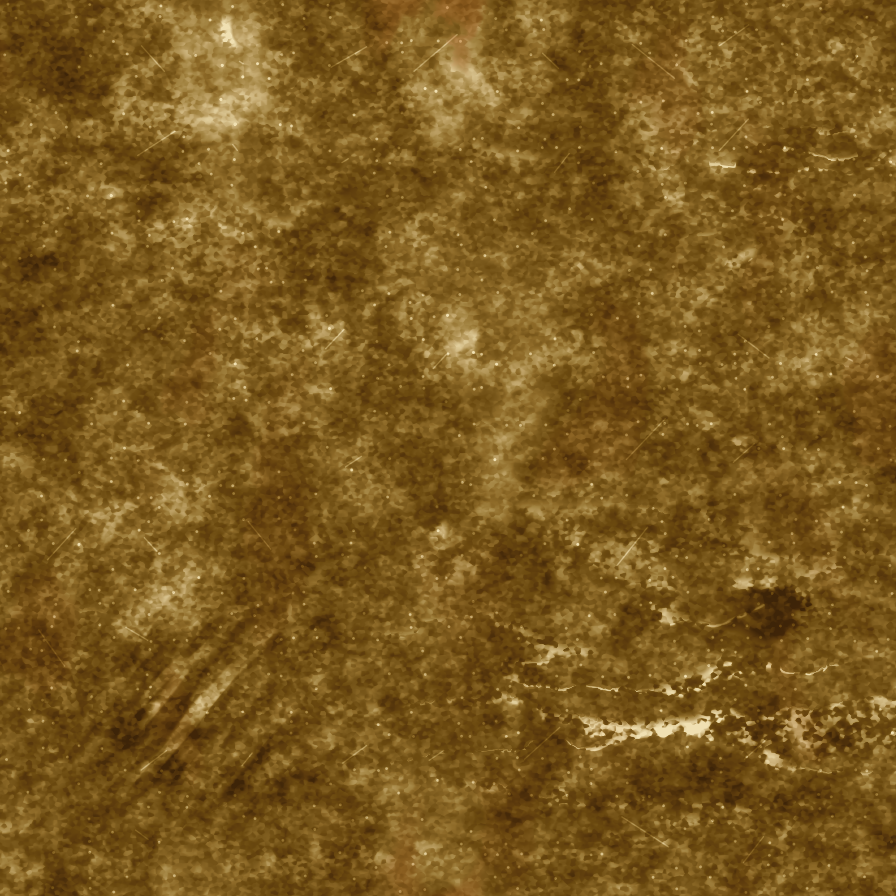
Give the GLSL for this texture, as a WebGL 1 fragment shader.

```glsl
precision highp float;
// Worn golden-brown surface: layered smooth cellular noise makes a grainy
// tone, to which rubbed wedges, flaking bands, brush strokes, specks and
// scratches are added. The final tone runs through a brown-to-cream ramp.

uniform vec2 u_resolution;

const vec3 SOOT   = vec3(0.24, 0.14, 0.03);
const vec3 UMBER  = vec3(0.36, 0.23, 0.05);
const vec3 BROWN  = vec3(0.42, 0.29, 0.06);
const vec3 BRONZE = vec3(0.48, 0.35, 0.11);
const vec3 OCHRE  = vec3(0.56, 0.42, 0.16);
const vec3 TAN    = vec3(0.64, 0.52, 0.26);
const vec3 SAND   = vec3(0.75, 0.64, 0.41);
const vec3 CREAM  = vec3(0.94, 0.88, 0.70);
const vec3 RUST   = vec3(0.47, 0.26, 0.06);

const float BASE_TONE   = -0.15;  // shifts the whole ramp
const float GRAIN_AMP   = 0.45;   // strength of the coarsest octave
const float GRAIN_GAIN  = 0.06;   // added strength per finer octave
const float CELL_SHARP  = 7.0;    // hardness of cell borders
const float WEDGE_TONE  = 1.15;
const float FLAKE_TONE  = 2.6;
const float STROKE_TONE = 1.7;
const float SPECK_TONE  = 1.8;
const vec2 FLAKE_CENTRE  = vec2(0.77, 0.22);
const vec2 FLAKE_UPPER   = vec2(0.88, 0.81);
const vec2 STROKE_CENTRE = vec2(0.20, 0.21);
const vec2 STAIN_CENTRE  = vec2(0.855, 0.31);

vec3 hash3(vec2 p) {
  vec3 q = fract(p.xyx * vec3(0.1031, 0.1030, 0.0973));
  q += dot(q, q.yzx + 33.33);
  return fract((q.xxy + q.yzz) * q.zyx);
}

// Smooth cellular noise in -1..1: random cell values blended by distance.
float cells(vec2 p) {
  vec2 id = floor(p), f = fract(p);
  float sum = 0.0, total = 0.0;
  for (int y = -1; y <= 1; y++) {
    for (int x = -1; x <= 1; x++) {
      vec2 o = vec2(float(x), float(y));
      vec3 h = hash3(id + o + 200.0);
      vec2 d = o + h.xy - f;
      float w = exp(-CELL_SHARP * dot(d, d));
      sum += w * h.z;
      total += w;
    }
  }
  return 2.0 * sum / total - 1.0;
}

// Layered noise: x holds the broad mottling, y the fine grain.
vec2 mottle(vec2 p) {
  vec2 sum = vec2(0.0);
  float scale = 4.0;
  for (int i = 0; i < 6; i++) {
    float n = cells(p * scale * vec2(0.9, 1.1) + float(i) * 17.3);
    n *= GRAIN_AMP + GRAIN_GAIN * float(i);
    sum += i < 3 ? vec2(n, 0.0) : vec2(0.0, n);
    scale *= 2.25;
  }
  return sum;
}

float blob(vec2 p, vec2 radius) {
  vec2 q = p / radius;
  return exp(-dot(q, q));
}

// Rubbed wedges pointing down, each with a bright spot and a side arm.
float wedges(vec2 p) {
  float sum = 0.0;
  for (int i = 0; i < 3; i++) {
    float k = float(i);
    vec2 tip = vec2(0.255, 0.755) + k * vec2(0.3375, 0.30) - k * k * vec2(0.0925, 0.235);
    vec2 d = vec2(p.x - tip.x, mod(p.y - tip.y + 0.1, 1.0) - 0.1);
    float halfWidth = 0.014 + 0.05 * smoothstep(0.0, 0.18, d.y);
    float body = 1.0 - smoothstep(halfWidth * 0.5, halfWidth + 0.02, abs(d.x + 0.1 * d.y));
    body *= smoothstep(-0.02, 0.02, d.y) * (1.0 - smoothstep(0.18, 0.38, d.y));
    float arm = exp(-pow((d.y - 0.014 + 0.008 * sin(d.x * 25.0)) / 0.007, 2.0));
    arm *= smoothstep(0.0, 0.03, d.x) * (1.0 - smoothstep(0.10, 0.24, d.x));
    sum = max(sum, body + 0.8 * blob(d - vec2(0.022, 0.13), vec2(0.024, 0.04)));
    sum = max(sum, arm);
  }
  return sum;
}

// Round specks on a jittered grid; only the given share of cells has one.
float specks(vec2 p, float grid, float share, float radius, float soft) {
  vec3 h = hash3(floor(p * grid) + 71.0);
  float d = length(fract(p * grid) - 0.3 - 0.4 * h.xy) / grid;
  return step(h.z, share) * (1.0 - smoothstep(radius - soft, radius + soft, d));
}

// Short hairline scratches, mostly rising to the right.
float scratches(vec2 p, float grid, float soft) {
  vec2 id = floor(p * grid);
  vec3 h = hash3(id + 31.0), g = hash3(id + 57.0);
  float angle = (g.y < 0.75 ? 1.0 : -1.0) * mix(0.5, 0.95, g.x);
  vec2 dir = vec2(cos(angle), sin(angle));
  vec2 d = fract(p * grid) - 0.35 - 0.3 * h.xy;
  d -= dir * clamp(dot(d, dir), -0.3 * g.z, 0.3 * g.z);
  return step(h.z, 0.35) * (1.0 - smoothstep(0.0, 0.0008 + soft, length(d) / grid));
}

float ramp(float a, float b, float x) { return clamp((x - a) / (b - a), 0.0, 1.0); }

vec3 palette(float t) {
  vec3 c = mix(SOOT, UMBER, ramp(-2.6, -1.5, t));
  c = mix(c, BROWN, ramp(-1.5, -0.69, t));
  c = mix(c, BRONZE, ramp(-0.69, 0.0, t));
  c = mix(c, OCHRE, ramp(0.0, 0.58, t));
  c = mix(c, TAN, ramp(0.58, 1.18, t));
  c = mix(c, SAND, ramp(1.18, 1.96, t));
  return mix(c, CREAM, ramp(1.96, 3.3, t));
}

void main() {
  vec2 p = gl_FragCoord.xy / u_resolution.y;
  float soft = 0.7 / u_resolution.y;
  vec2 noise = mottle(p);
  vec2 warp = vec2(cells(p * 24.0 + 5.0), cells(p * 24.0 + 61.0));
  vec2 bent = p + 0.013 * warp + 0.004 * noise.y;

  // Rubbed wedges soften the grain beneath them.
  float worn = wedges(bent);
  float tone = BASE_TONE + noise.x + noise.y * (1.0 - 0.3 * min(worn, 1.0));
  tone += WEDGE_TONE * worn * (0.9 + 0.2 * warp.x);

  // Flaking bands: broken ridges along flat, wide cells.
  float ridge = 1.0 - abs(cells(bent * vec2(5.0, 30.0) + 9.0)) / 0.3;
  float flaking = blob(p - FLAKE_CENTRE, vec2(0.24, 0.12)) + 0.8 * blob(p - FLAKE_UPPER, vec2(0.11, 0.05));
  float broken = smoothstep(-0.3, 0.6, noise.y + 0.4 * warp.y);
  tone += FLAKE_TONE * (flaking + 0.12) * smoothstep(0.0, 0.8, ridge) * broken;

  // Diagonal brush strokes and a ragged dark stain.
  vec2 along = vec2(p.x * 0.66 + p.y * 0.75, p.y * 0.66 - p.x * 0.75);
  float strokes = cells(along * vec2(14.0, 110.0)) + 0.6 * cells(along * vec2(9.0, 32.0) + 40.0);
  tone += STROKE_TONE * strokes * blob(p - STROKE_CENTRE, vec2(0.10, 0.12));
  tone -= 2.0 * smoothstep(0.35, 0.65, blob(bent - STAIN_CENTRE, vec2(0.055, 0.045)));

  // Bright specks, a few larger chips, and hairlines.
  tone += SPECK_TONE * specks(p, 75.0, 0.13, 0.0016, soft);
  tone += SPECK_TONE * specks(bent, 9.0, 0.06, 0.009, 0.004);
  tone += 1.3 * scratches(p, 9.0, soft);

  // Upright rust stains, strongest on worn areas.
  float rust = smoothstep(0.35, 0.9, cells(bent * vec2(17.0, 8.0) + 83.0));
  rust *= 0.2 + 0.35 * min(worn, 1.0);
  vec3 color = palette(tone);
  gl_FragColor = vec4(mix(color, RUST * (1.0 + 0.12 * tone), rust), 1.0);
}
```
